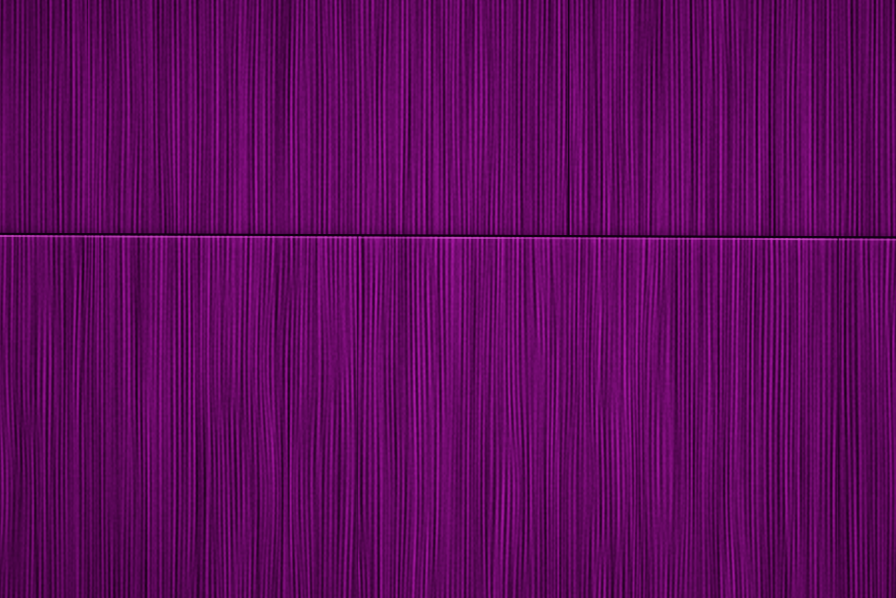
A Shadertoy shader for this texture:

```glsl
// Layout, in units of canvas height
const float PANEL_WIDTH = 0.804;
const float PANEL_HEIGHT = 0.85;
const float SEAM_Y = 0.609;
const float SEAM_TILT = 0.004;
const float UPPER_JOINT = 0.951;
const float LOWER_JOINT = 0.598;
const float SEAM_HALF_WIDTH = 0.0018;
const float JOINT_HALF_WIDTH = 0.0014;
const float LIP_OFFSET = 0.0038;
const float LIP_HALF_WIDTH = 0.0015;

// Surface: ridges per canvas height, and how much each layer shows
const float BASE_TONE = 0.378;
const float COARSE_RIDGES = 107.0;
const float FINE_RIDGES = 137.0;
const float COARSE_CONTRAST = 0.23;
const float FINE_CONTRAST = 0.20;
const float STRAND_CONTRAST = 0.07;
const float BAND_CONTRAST = 0.03;
const float GRAIN_CONTRAST = 0.06;
const float VIGNETTE = 0.14;
const vec2 LIGHT_CENTER = vec2(0.82, 0.52);
const vec3 GROOVE_COLOR = vec3(0.05, 0.0, 0.06);
const vec3 LIP_COLOR = vec3(0.76, 0.28, 0.74);

float hash(vec2 p) {
    vec3 q = fract(p.xyx * vec3(0.1031, 0.1030, 0.0973));
    q += dot(q, q.yzx + 33.33);
    return fract((q.x + q.y) * q.z);
}

float noise(vec2 p) {
    vec2 i = floor(p), f = fract(p);
    f = f * f * (3.0 - 2.0 * f);
    return mix(mix(hash(i), hash(i + vec2(1, 0)), f.x),
               mix(hash(i + vec2(0, 1)), hash(i + vec2(1, 1)), f.x), f.y);
}

// One bristle line whose strength drifts along its length
float fiber(float column, float y, float seed) {
    float phase = 20.0 * hash(vec2(column, seed + 7.0));
    float row = floor(y + phase), t = fract(y + phase);
    float a = hash(vec2(column, row + seed));
    float b = hash(vec2(column, row + seed + 1.0));
    return mix(a, b, t * t * (3.0 - 2.0 * t));
}

// Crest on even columns, groove on odd ones, each of its own strength
float crest(float column, float y, float seed) {
    float side = mod(column, 2.0) < 0.5 ? 1.0 : -1.0;
    return side * (0.10 + 0.5 * fiber(column, y, seed));
}

// Alternating crests and grooves, faded when finer than the pixels
float ridges(vec2 p, float count, float stretch, float seed, float pixel) {
    float x = 2.0 * count * p.x, column = floor(x), y = p.y * stretch;
    float tone = mix(crest(column, y, seed), crest(column + 1.0, y, seed),
                     smoothstep(0.0, 1.0, x - column));
    return tone * smoothstep(0.8, 0.45, count * pixel);
}

// Antialiased line coverage at a distance from its centre
float line(float d, float halfWidth, float pixel) {
    return clamp((halfWidth - abs(d)) / pixel + 0.5, 0.0, 1.0)
         * min(1.0, 2.0 * halfWidth / pixel);
}

vec3 violet(float tone) {
    return vec3(tone, 0.23 * tone * tone, 0.98 * tone);
}

void mainImage(out vec4 fragColor, in vec2 fragCoord) {
    float pixel = 1.0 / iResolution.y;
    vec2 p = fragCoord * pixel;

    // Staggered panels
    float seamY = SEAM_Y - SEAM_TILT * p.x;
    float row = floor((p.y - seamY) / PANEL_HEIGHT);
    bool upper = mod(row, 2.0) < 0.5;
    float across = (p.x - (upper ? UPPER_JOINT : LOWER_JOINT)) / PANEL_WIDTH;
    float column = floor(across);
    float seed = floor(90.0 * hash(vec2(column + 11.0, row + 5.0)));
    float seamD = mod(p.y - seamY + 0.5 * PANEL_HEIGHT, PANEL_HEIGHT) - 0.5 * PANEL_HEIGHT;
    float jointD = (across - floor(across + 0.5)) * PANEL_WIDTH;

    // Two sets of ridges sway apart, so that strands merge and cross
    vec2 q = p + 2.0;
    float sway = upper ? 0.55 : 1.0;
    float swayA = 0.009 * sway * (noise(q * vec2(31.0, 4.0) + seed) - 0.5);
    float swayB = 0.013 * sway * (noise(q * vec2(22.0, 4.6) + seed + 9.0) - 0.5);
    vec2 a = q + vec2(swayA, 0.0), b = q + vec2(swayB, 0.0);
    float tone = BASE_TONE + 0.015 * (hash(vec2(seed, 3.0)) - 0.5);
    tone += COARSE_CONTRAST * ridges(a, COARSE_RIDGES, 4.0, seed, pixel);
    tone += FINE_CONTRAST * ridges(b, FINE_RIDGES, 5.0, seed + 31.0, pixel);
    tone += STRAND_CONTRAST * (noise(a * vec2(150.0, 4.0) + seed) - 0.5);
    tone += BAND_CONTRAST * (noise(q * vec2(24.0, 0.8) + seed) - 0.5);
    tone += GRAIN_CONTRAST * (noise(q * vec2(300.0, 240.0)) - 0.5);

    // Uneven light, glow under the lip and shade above the seam
    vec2 d = (p - LIGHT_CENTER) / vec2(0.5 * iResolution.x * pixel, 0.5);
    tone *= 1.09 - VIGNETTE * dot(d, d);
    tone *= 1.0 + (seamD < 0.0 ? 0.22 * exp(seamD * 90.0) : -0.25 * exp(-seamD * 110.0));
    vec3 color = violet(clamp(tone, 0.05, 0.8));

    // Vertical joints, worn faint at the upper left and toward the bottom
    float wear = upper ? 0.85 * smoothstep(0.1, 0.9, p.x) : 0.25 + 0.6 * p.y;
    color += 0.05 * wear * violet(1.0) * line(jointD - 0.0035, JOINT_HALF_WIDTH, pixel);
    color = mix(color, GROOVE_COLOR, wear * line(jointD, JOINT_HALF_WIDTH, pixel));

    // Horizontal seam: dark groove over a bright broken lip
    float shine = 0.5 + 0.45 * noise(vec2(p.x * 9.0, 4.0));
    shine *= 0.75 + 0.5 * tone;
    shine *= 1.0 - 0.8 * line(jointD, JOINT_HALF_WIDTH, pixel);
    color = mix(color, LIP_COLOR, shine * line(seamD + LIP_OFFSET, LIP_HALF_WIDTH, pixel));
    color = mix(color, GROOVE_COLOR, 0.95 * line(seamD, SEAM_HALF_WIDTH, pixel));

    fragColor = vec4(color, 1.0);
}
```
